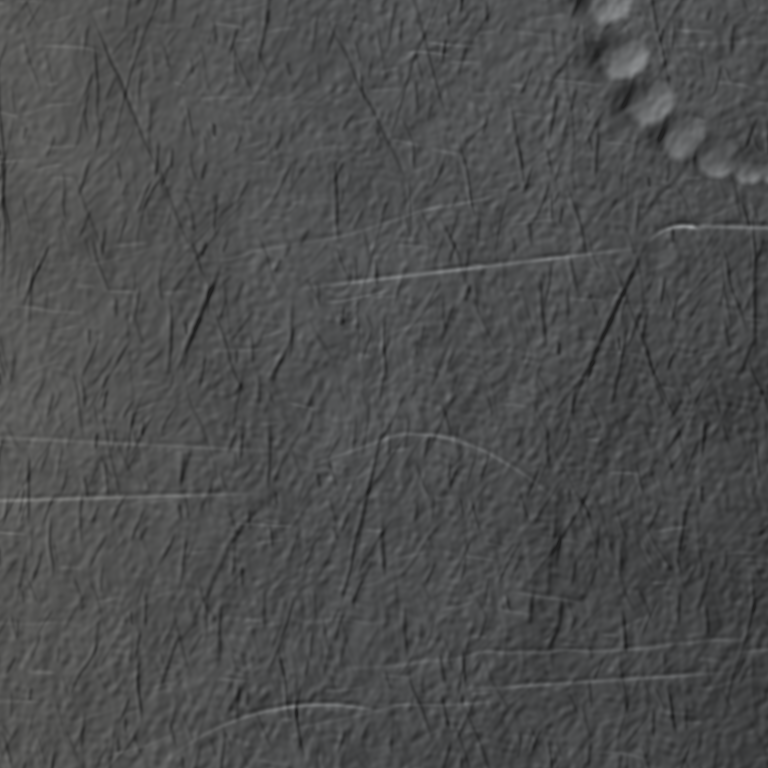
This texture is drawn by a three.js fragment shader. Its source:

```glsl
// Dull grey metal covered in fine scratches, with a beaded ridge in one corner
varying vec2 vUv;

float hash(vec2 p) {
  return fract(sin(dot(p, vec2(127.1, 311.7))) * 43758.5453);
}

float noise(vec2 p) {
  vec2 i = floor(p), f = fract(p);
  f = f * f * (3.0 - 2.0 * f);
  return mix(mix(hash(i), hash(i + vec2(1.0, 0.0)), f.x),
             mix(hash(i + vec2(0.0, 1.0)), hash(i + 1.0), f.x), f.y);
}

vec2 turn(vec2 p, float a) {
  float c = cos(a), s = sin(a);
  return vec2(c * p.x + s * p.y, c * p.y - s * p.x);
}

// Brushed relief: short streaks in three leaning directions plus round pits
float relief(vec2 p) {
  return 0.8 * noise(turn(p, 1.0) * vec2(60.0, 145.0))
       + 0.8 * noise(turn(p, 1.75) * vec2(50.0, 130.0) + 37.0)
       + 0.6 * noise(turn(p, 1.3) * vec2(24.0, 75.0) + 19.0)
       + noise(turn(p, 0.5) * vec2(115.0, 130.0) + 71.0);
}

// Shallow directions catch light, steep ones fall dark
float tone(vec2 d) {
  return 0.955 * (d.x * d.x - d.y * d.y) - 0.59 * d.x * d.y;
}

// Cross section of a scratch with a faint opposite lip
float groove(float s, float w) {
  float a = s / w, b = a - 1.9;
  return exp(-a * a) - 0.35 * exp(-b * b);
}

float scratch(vec2 p, vec2 a, vec2 b, float w) {
  vec2 d = b - a, q = p - a;
  float t = dot(q, d) / dot(d, d);
  float taper = smoothstep(0.0, 0.3, t) * (1.0 - smoothstep(0.7, 1.0, t));
  return tone(normalize(d)) * taper * groove((d.x * q.y - d.y * q.x) / length(d), w);
}

// Curved scratch: centre, radius, middle angle, half sweep, extra light
float arc(vec2 p, vec2 c, float r, float mid, float sweep, float light) {
  vec2 q = turn(p - c, mid), n = normalize(p - c);
  float ends = 1.0 - smoothstep(0.7 * sweep, sweep, abs(atan(q.y, q.x)));
  return (tone(vec2(n.y, -n.x)) + light) * ends * groove(length(q) - r, 0.003);
}

// One random scratch per cell, mostly steep and dark, some nearly level and faint
float scatter(vec2 p, float cells, float seed) {
  float sum = 0.0;
  for (int j = -1; j <= 1; j++) {
    for (int i = -1; i <= 1; i++) {
      vec2 id = floor(p * cells) + vec2(float(i), float(j));
      vec2 k = id + seed;
      vec2 c = (id + vec2(hash(k), hash(k + 5.3))) / cells;
      float level = step(0.75, hash(k + 9.1));
      float a = mix(1.35, 0.15, level) + (hash(k + 13.7) - 0.5) * mix(1.4, 0.7, level);
      vec2 h = vec2(cos(a), sin(a)) * (0.3 + 0.6 * hash(k + 17.9)) / cells;
      float depth = (0.3 + 0.7 * hash(k + 23.3)) * mix(1.1, 0.6, level);
      sum += depth * scratch(p, c - h, c + h, 0.0028);
    }
  }
  return sum;
}

void main() {
  vec2 p = vUv;
  vec2 bent = p + 0.012 * (vec2(noise(p * 9.0), noise(p * 9.0 + 40.0)) - 0.5);
  bent += 0.006 * (vec2(noise(p * 27.0 + 8.0), noise(p * 27.0 + 60.0)) - 0.5);

  // Broad light falling off to the lower right, with stains
  float v = 0.347 - 0.07 * p.x + 0.055 * (p.y - 0.5) * p.x;
  v += 0.035 * (noise(p * 4.0 + 3.0) - 0.5);
  v += 0.035 * (noise(turn(p, 1.2) * vec2(9.0, 15.0) + 29.0) - 0.5);
  v += 0.03 * (noise(turn(bent, 1.35) * vec2(26.0, 50.0) + 90.0) - 0.5);

  // Embossed grain, calmer on the left
  vec2 o = vec2(0.0021, -0.0021);
  float grain = relief(bent + o) - relief(bent - o);
  v += grain * mix(0.045, 0.07, smoothstep(0.0, 0.6, p.x + 0.3 - 0.5 * p.y));

  // Scattered scratches from long to short flecks
  v += 0.10 * scatter(bent, 5.0, 11.0);
  v += 0.10 * scatter(bent, 8.0, 57.0);
  v += 0.10 * scatter(bent, 16.0, 83.0);
  v += 0.09 * scatter(bent, 29.0, 131.0);

  // Long bright lines, worn unevenly
  float marks = 1.3 * scratch(p, vec2(0.36, 0.62), vec2(0.86, 0.68), 0.003);
  marks += 0.9 * scratch(p, vec2(-0.1, 0.345), vec2(0.37, 0.358), 0.003);
  marks += 0.9 * scratch(p, vec2(0.58, 0.1), vec2(0.98, 0.126), 0.003);
  marks += 0.5 * scratch(p, vec2(-0.1, 0.435), vec2(0.4, 0.41), 0.003);
  marks += 0.6 * scratch(bent, vec2(0.2, 0.64), vec2(0.75, 0.77), 0.003);
  marks += 0.6 * scratch(bent, vec2(0.38, 0.13), vec2(1.05, 0.17), 0.003);
  marks *= 0.6 + 0.7 * noise(p * 35.0 + 15.0);

  // Deep dark cuts
  marks += 1.5 * scratch(p, vec2(0.225, 0.5), vec2(0.295, 0.67), 0.0034);
  marks += 1.3 * scratch(bent, vec2(0.41, 1.0), vec2(0.54, 0.74), 0.003);
  marks += 1.3 * scratch(bent, vec2(0.11, 1.0), vec2(0.22, 0.74), 0.003);

  // Sweeping curves, and a hooked scratch on the right
  marks += 0.6 * arc(bent, vec2(0.535, 0.165), 0.265, 1.75, 1.6, 0.0);
  marks += arc(p, vec2(0.42, -0.24), 0.322, 1.95, 0.65, 0.2);
  marks += arc(p, vec2(0.89, 0.645), 0.06, 2.0, 0.85, 0.7);
  marks += 1.4 * scratch(p, vec2(0.745, 0.475), vec2(0.85, 0.7), 0.0034);
  marks += 1.2 * scratch(p, vec2(0.87, 0.706), vec2(1.15, 0.7), 0.0033);
  v += 0.13 * marks;

  // Lumpy beads along a curve, lit from the lower right
  for (int i = 0; i < 7; i++) {
    float n = float(i), a = 3.2 + 0.36 * n - 0.02 * n * n;
    vec2 q = (bent - vec2(1.03, 1.02) - 0.24 * vec2(cos(a), sin(a))) / (0.034 - 0.0014 * n);
    vec2 k = q + vec2(0.8, -0.2);
    v -= 0.18 * exp(-2.0 * dot(k, k));
    float shade = 0.4 + 0.2 * dot(q, vec2(0.6, -0.75)) + 0.06 * grain;
    v = mix(v, shade, 1.0 - smoothstep(0.7, 1.08, length(q)));
  }

  vec3 tint = mix(vec3(1.0, 1.0, 0.985), vec3(0.985, 1.0, 1.01), smoothstep(0.0, 0.5, p.x));
  gl_FragColor = vec4(clamp(v, 0.13, 0.65) * tint, 1.0);
}
```
